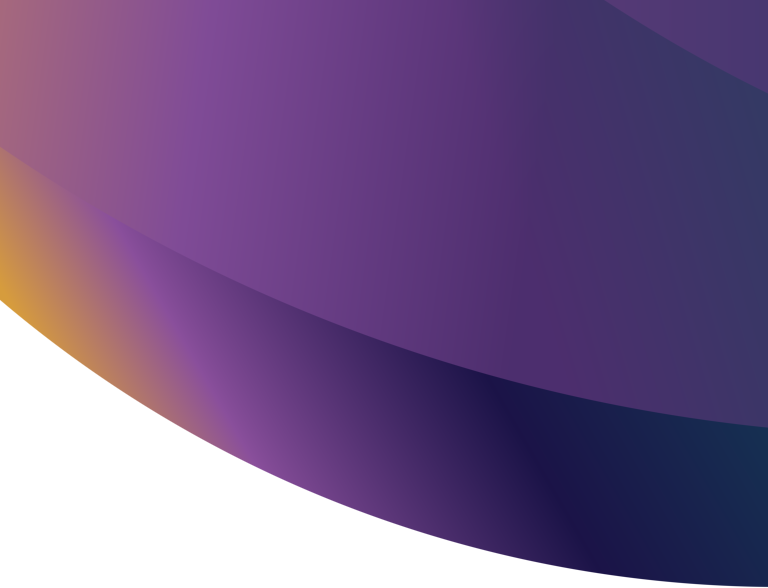
Write a WebGL 2 fragment shader that draws this background.

```glsl
#version 300 es
precision highp float;
// Overlapping translucent sweeps of colour above a white lower-left corner.
// Each sweep is a huge disc, cut by its signed distance and filled with
// slanted multi-stop gradients. Lengths are in canvas heights.

// Discs: centre x, centre y, radius
#define RIM_DISC vec3(1.3265, 2.0476, 2.0459)
#define VEIL_DISC vec3(1.590, 3.073, 2.8146)
#define CORNER_DISC vec3(2.4286, 3.1318, 2.551)
// Gradient slants: change of position along x per unit of y
#define RIM_SLANT 0.58
#define VEIL_SLANT -0.14
#define TEAL_SLANT 0.30
#define EDGE_SOFTNESS 0.75

uniform vec2 u_resolution;
out vec4 outColor;

const vec3 WHITE = vec3(1.0);
const vec3 AMBER = vec3(0.84, 0.61, 0.24);
const vec3 ORCHID = vec3(0.54, 0.31, 0.61);
const vec3 NAVY = vec3(0.105, 0.075, 0.28);
const vec3 DEEP_TEAL = vec3(0.085, 0.185, 0.32);
const vec3 ROSE = vec3(0.65, 0.41, 0.49);
const vec3 VIOLET = vec3(0.50, 0.295, 0.59);
const vec3 GRAPE = vec3(0.39, 0.23, 0.505);
const vec3 PLUM = vec3(0.30, 0.18, 0.43);
const vec3 SLATE = vec3(0.20, 0.225, 0.39);
const vec3 MAUVE = vec3(0.33, 0.225, 0.46);
const vec3 DUSK = vec3(0.28, 0.215, 0.44);

// Linear progress from a to b, clamped to 0..1
float ramp(float a, float b, float t) {
    return clamp((t - a) / (b - a), 0.0, 1.0);
}

// Antialiased coverage of a disc
float discMask(vec2 p, vec3 disc) {
    float d = length(p - disc.xy) - disc.z;
    float w = EDGE_SOFTNESS / u_resolution.y;
    return 1.0 - smoothstep(-w, w, d);
}

// Saturated lower band: amber, orchid, navy, teal
vec3 rimColor(vec2 p) {
    float t = p.x + RIM_SLANT * p.y;
    vec3 c = mix(AMBER, ORCHID, ramp(0.299, 0.556, t));
    c = mix(c, NAVY, pow(ramp(0.556, 1.036, t), 0.88));
    return mix(c, DEEP_TEAL, ramp(1.036, 1.452, t));
}

// Hazy main sweep: rose to plum, then a cool cast from the right
vec3 veilColor(vec2 p) {
    float t = p.x + VEIL_SLANT * p.y;
    vec3 c = mix(ROSE, VIOLET, ramp(-0.14, 0.22, t));
    c = mix(c, GRAPE, ramp(0.22, 0.54, t));
    c = mix(c, PLUM, ramp(0.54, 0.812, t));
    return mix(c, SLATE, ramp(1.065, 1.559, p.x + TEAL_SLANT * p.y));
}

// Faint sweep in the upper right corner
vec3 cornerColor(vec2 p) {
    return mix(MAUVE, DUSK, ramp(1.05, 1.306, p.x));
}

void main() {
    vec2 p = gl_FragCoord.xy / u_resolution.y;

    // Stack the discs from back to front
    vec3 color = mix(WHITE, rimColor(p), discMask(p, RIM_DISC));
    color = mix(color, veilColor(p), discMask(p, VEIL_DISC));
    color = mix(color, cornerColor(p), discMask(p, CORNER_DISC));

    outColor = vec4(color, 1.0);
}
```
